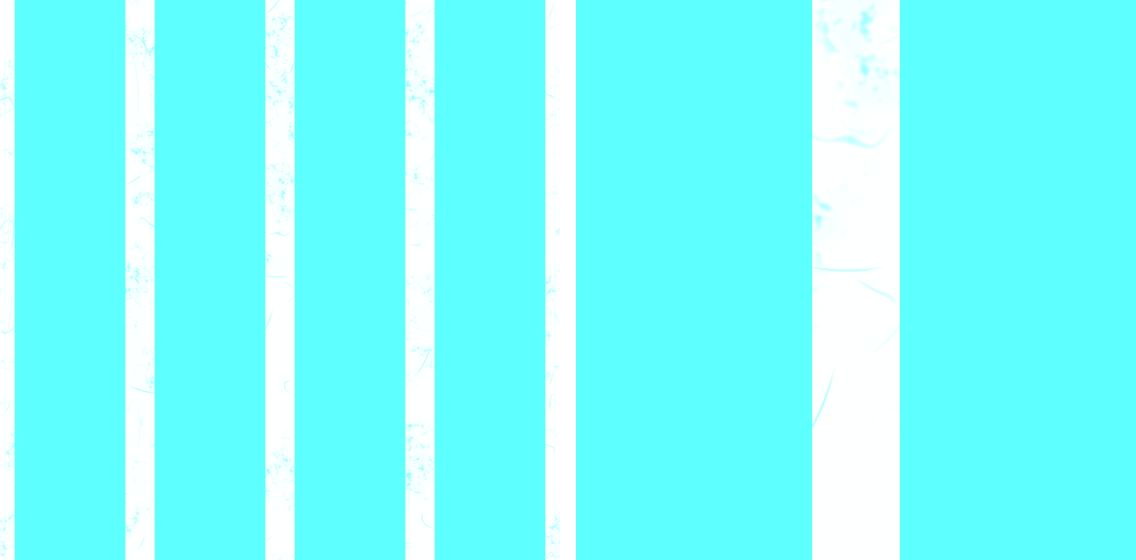
Left, the full canvas; right, a detail of the centre.
Write a WebGL 1 fragment shader that draws this pattern.

```glsl
precision highp float;
// Four vertical cyan bands parted by narrow white stripes with faint scuffs and scratches.

uniform vec2 u_resolution;

const float STRIPE_COUNT = 4.0;
const float STRIPE_HALF_WIDTH = 0.02604;
const int SCRATCH_COUNT = 36;
const vec3 CYAN = vec3(0.365, 1.0, 1.0);
const vec3 WHITE = vec3(0.998, 1.0, 1.0);

vec2 hash2(vec2 p) {
  vec3 q = fract(p.xyx * vec3(0.1031, 0.1030, 0.0973));
  q += dot(q, q.yzx + 33.33);
  return fract((q.xx + q.yz) * q.zy);
}

// Dot product of a lattice point's random unit gradient and the offset to it.
float cornerValue(vec2 cell, vec2 offset, float period, float seed) {
  float angle = 6.28318 * hash2(mod(cell, period) + seed).x;
  return dot(vec2(cos(angle), sin(angle)), offset);
}

// Gradient noise that wraps over the unit square; period is a whole number.
float gradientNoise(vec2 uv, float period, float seed) {
  vec2 p = uv * period;
  vec2 cell = floor(p);
  vec2 f = p - cell;
  vec2 w = f * f * f * (f * (f * 6.0 - 15.0) + 10.0);
  vec2 e = vec2(1.0, 0.0);
  float low = mix(cornerValue(cell, f, period, seed),
                  cornerValue(cell + e.xy, f - e.xy, period, seed), w.x);
  float high = mix(cornerValue(cell + e.yx, f - e.yx, period, seed),
                   cornerValue(cell + e.xx, f - e.xx, period, seed), w.x);
  return mix(low, high, w.y);
}

// Cloudy patches filled with fine grain.
float scuffs(vec2 uv) {
  float cloud = gradientNoise(uv, 9.0, 11.0) + 0.6 * gradientNoise(uv, 27.0, 37.0);
  float grain = gradientNoise(uv, 76.0, 53.0) + 0.8 * gradientNoise(uv, 181.0, 71.0);
  float patches = smoothstep(-0.12, 0.5, cloud);
  float haze = 0.06 * smoothstep(0.0, 0.5, cloud);
  return patches * (0.55 * smoothstep(0.02, 0.75, grain) + haze);
}

// Broken hairlines along the zero contours of a noise field.
float hairlines(vec2 uv) {
  float field = gradientNoise(uv, 17.0, 91.0) + 0.25 * gradientNoise(uv, 48.0, 97.0);
  float gate = smoothstep(0.12, 0.4, gradientNoise(uv, 21.0, 113.0));
  return 0.3 * gate * (1.0 - smoothstep(0.01, 0.05, abs(field)));
}

// One slightly bent, tapering scratch; offset is measured from its centre.
float scratch(vec2 offset, float angle, float halfLength, float bend, float aa) {
  vec2 along = vec2(cos(angle), sin(angle));
  float t = dot(offset, along) / halfLength;
  float side = dot(offset, vec2(-along.y, along.x)) - bend * (t * t - 0.5);
  float taper = 1.0 - smoothstep(0.3, 1.0, abs(t));
  return taper * (1.0 - smoothstep(0.0004, 0.0004 + aa, abs(side)));
}

// Scratches scattered over the stripes, steep ones being longer.
float scratches(vec2 uv, float aa) {
  float wear = 0.0;
  for (int i = 0; i < SCRATCH_COUNT; i++) {
    float id = float(i);
    vec2 place = hash2(vec2(id, 5.0));
    vec2 shape = hash2(vec2(id, 19.0));
    float strength = hash2(vec2(id, 43.0)).x;
    float stripe = mod(id, STRIPE_COUNT) / STRIPE_COUNT;
    vec2 centre = vec2(stripe + (place.x - 0.5) * 2.0 * STRIPE_HALF_WIDTH, place.y);
    vec2 offset = fract(uv - centre + 0.5) - 0.5;
    float angle = mix(-0.4, 1.75, shape.x);
    float halfLength = mix(0.01, 0.035, shape.y) * (1.0 + 1.5 * smoothstep(1.2, 1.7, angle));
    float line = scratch(offset, angle, halfLength, 0.12 * halfLength, aa);
    wear = max(wear, line * mix(0.08, 0.4, strength * strength));
  }
  return wear;
}

// Coverage of the white stripes, centred on whole multiples of the spacing.
float stripeMask(float x, float aa) {
  float d = abs(fract(x * STRIPE_COUNT + 0.5) - 0.5) / STRIPE_COUNT;
  return 1.0 - smoothstep(-0.5 * aa, 0.5 * aa, d - STRIPE_HALF_WIDTH);
}

void main() {
  vec2 uv = gl_FragCoord.xy / u_resolution;
  float aa = 1.0 / min(u_resolution.x, u_resolution.y);
  float wear = max(scuffs(uv) + hairlines(uv), scratches(uv, aa));
  vec3 wornWhite = mix(WHITE, CYAN, clamp(wear, 0.0, 0.6));
  gl_FragColor = vec4(mix(CYAN, wornWhite, stripeMask(uv.x, aa)), 1.0);
}
```
